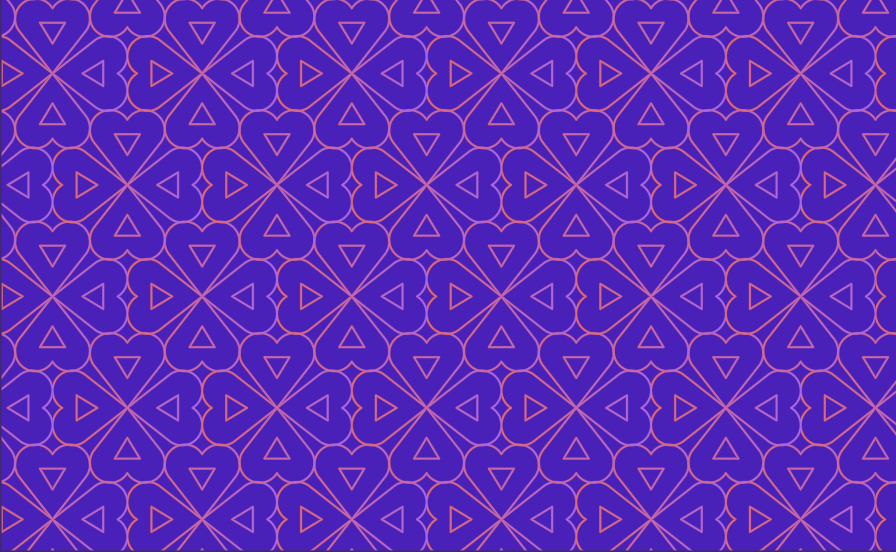
Reproduce this pattern procedurally as a Shadertoy shader.

```glsl
// Staggered clovers of four outlined hearts, each heart holding a small triangle.
// One petal is a distance function, folded by symmetry and repeated over offset
// rows; the strokes fade from coral to violet across every clover.

#define COLUMNS 5.988            // clovers across the canvas
#define ROW_PITCH 0.745          // row spacing, in clover widths
#define ORIGIN vec2(0.351, 0.218) // centre of the lowest left clover
#define STROKE 0.0145            // line width, in clover widths
#define LOBE_RADIUS 0.135        // round part of a heart
#define TRIANGLE vec3(0.084, 0.200, 0.339) // half width, tip, base
#define EDGE_WIDTH 0.0018        // dark rim, in canvas widths
#define GROUND vec3(0.285, 0.125, 0.72)
#define CORAL vec3(0.89, 0.41, 0.42)
#define VIOLET vec3(0.66, 0.40, 0.88)
#define EDGE_COLOR vec3(0.25, 0.16, 0.44)

float segmentDistance(vec2 p, vec2 a, vec2 b) {
    vec2 ab = b - a;
    return length(p - a - ab * clamp(dot(p - a, ab) / dot(ab, ab), 0.0, 1.0));
}

// Right half of an upright heart, tip at the origin, fitting 0.5 by 0.5.
float heartDistance(vec2 p) {
    float r = LOBE_RADIUS;
    vec2 lobe = vec2(0.25, 0.5) - r;
    vec2 notch = vec2(0.0, lobe.y + sqrt(r * r - lobe.x * lobe.x));

    // The straight side leaves the tip and meets the lobe as a tangent.
    float reach = length(lobe);
    float angle = atan(lobe.x, lobe.y) + asin(r / reach);
    vec2 tangent = sqrt(reach * reach - r * r) * vec2(sin(angle), cos(angle));

    // Keep only the arc on the outer side of the chord.
    vec2 chord = tangent - notch, q = p - notch;
    bool outer = chord.x * q.y - chord.y * q.x > 0.0;
    float arc = outer ? abs(length(p - lobe) - r) : length(q);
    return min(arc, segmentDistance(p, vec2(0.0), tangent));
}

// Right half of a triangle pointing at the clover centre.
float triangleDistance(vec2 p) {
    vec2 corner = TRIANGLE.xz;
    float side = segmentDistance(p, vec2(0.0, TRIANGLE.y), corner);
    float base = segmentDistance(p, vec2(0.0, TRIANGLE.z), corner);
    return min(side, base);
}

float cloverDistance(vec2 p) {
    p = abs(p);
    p = vec2(min(p.x, p.y), max(p.x, p.y)); // fold four petals onto one
    return min(heartDistance(p), triangleDistance(p));
}

void mainImage(out vec4 fragColor, in vec2 fragCoord) {
    vec2 uv = fragCoord / iResolution.x;
    vec2 p = uv * COLUMNS - ORIGIN;
    float pixel = COLUMNS / iResolution.x;
    vec3 color = GROUND;

    // Neighbouring rows interlock, so test the nearest three.
    float nearest = floor(p.y / ROW_PITCH + 0.5);
    for (int i = -1; i <= 1; i++) {
        float row = nearest + float(i);
        float x = fract(p.x - 0.5 * mod(row, 2.0) + 0.5) - 0.5;
        float d = cloverDistance(vec2(x, p.y - row * ROW_PITCH));
        float ink = 1.0 - smoothstep(-0.75, 0.75, (d - 0.5 * STROKE) / pixel);
        color = mix(color, mix(CORAL, VIOLET, x + 0.5), ink);
    }

    // Dark rim along the left and lower edges.
    float rim = (EDGE_WIDTH - min(uv.x, uv.y)) * iResolution.x;
    color = mix(color, EDGE_COLOR, clamp(rim + 0.5, 0.0, 1.0));

    fragColor = vec4(color, 1.0);
}
```
